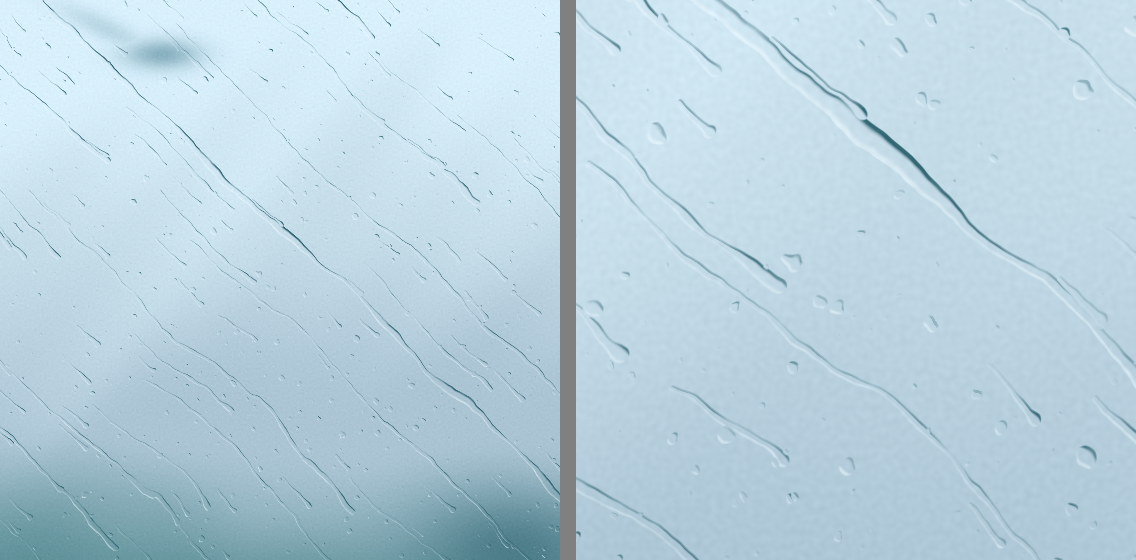
Left: the whole. Right: its middle third, enlarged.
This texture is drawn by a WebGL 1 fragment shader. Its source:

```glsl
precision highp float;

uniform vec2 u_resolution;

vec2 hash2(vec2 c) {
  c = vec2(dot(c, vec2(127.1, 311.7)), dot(c, vec2(269.5, 183.3)));
  return fract(sin(c) * 43758.5);
}

float corner(vec2 cell, vec2 f, vec2 o) {
  return dot(hash2(cell + o) * 2.0 - 1.0, f - o);
}

float gradientNoise(vec2 p) {
  vec2 i = floor(p), f = fract(p);
  vec2 u = f * f * f * (f * (f * 6.0 - 15.0) + 10.0);
  return mix(mix(corner(i, f, vec2(0, 0)), corner(i, f, vec2(1, 0)), u.x),
             mix(corner(i, f, vec2(0, 1)), corner(i, f, vec2(1, 1)), u.x), u.y);
}

// Flat-topped bead, steep only at its rim
float bead(vec2 v) {
  float d = dot(v, v);
  return max(1.0 - d * mix(0.4, 1.0, d), 0.0);
}

// Rivulets in lanes: thin tail, rounded thicker head
float rivulets(vec2 q, vec2 cell, vec2 lengths, float width, float share, float seed) {
  float lane = floor(q.y / cell.y);
  float along = q.x / cell.x + hash2(vec2(lane, seed)).x;
  vec2 id = vec2(lane, floor(along)) + seed;
  vec2 span = hash2(id), look = hash2(id + 57.3);
  float len = mix(lengths.x, lengths.y, span.x);
  float u = (fract(along) - 0.03 - (0.94 - len) * span.y) / len;
  float t = clamp(u, 0.0, 1.0);
  float side = (fract(q.y / cell.y) - mix(0.3, 0.7, look.x)) * cell.y;
  float w = width * (mix(0.4, 0.8, t) + 0.35 * smoothstep(0.85, 1.0, t));
  w *= 1.0 + 0.9 * gradientNoise(vec2(q.x * 35.0, lane + 0.4));
  return step(look.y, share) * w * bead(vec2((u - t) * len * cell.x, side) / w);
}

// Scattered drops, slightly stretched along the flow
float drops(vec2 q, float cell, float radius, float share, float seed) {
  vec2 id = floor(q / cell) + seed;
  vec2 place = hash2(id), look = hash2(id + 31.7);
  float r = radius * mix(0.45, 1.0, look.x);
  vec2 v = (fract(q / cell) - mix(vec2(0.22), vec2(0.78), place)) * cell / r;
  v.x *= mix(0.65, 1.0, fract(look.x * 7.0));
  return step(look.y, share) * r * bead(v);
}

// Water height over the glass
float water(vec2 p) {
  vec2 q = vec2(dot(p, vec2(0.72, -0.69)), dot(p, vec2(0.69, 0.72)));
  vec2 bent = q;
  bent.y += 0.04 * gradientNoise(q * vec2(3.5, 2.5) + 4.0)
          + 0.014 * gradientNoise(q * vec2(11.0, 7.0))
          + 0.005 * gradientNoise(q * vec2(36.0, 20.0))
          + 0.0012 * gradientNoise(q * 110.0);

  float fromMain = bent.y - 0.77;
  float w = 0.0078 * (0.8 + 1.1 * gradientNoise(vec2(q.x * 11.0, 2.5)));
  float h = w * bead(vec2(0.0, fromMain / w));
  float streams = rivulets(bent + vec2(0.0, 0.0425), vec2(1.2, 0.125), vec2(0.5, 0.94), 0.0046, 0.92, 3.0);
  h = max(h, streams * step(0.0625, abs(fromMain)));
  h = max(h, rivulets(bent, vec2(0.4, 0.071), vec2(0.3, 0.8), 0.0038, 0.3, 11.0));
  h = max(h, rivulets(bent, vec2(0.11, 0.033), vec2(0.2, 0.75), 0.004, 0.27, 23.0));

  // Uneven outlines for the drops
  q += 0.0035 * vec2(gradientNoise(q * 130.0), gradientNoise(q * 130.0 + 50.0));
  float wet = 1.25 - 0.6 * p.y + 0.7 * gradientNoise(p * 5.0);
  h = max(h, drops(q, 0.05, 0.006, 0.28 * wet, 5.0));
  h = max(h, drops(q + 0.013, 0.028, 0.0038, 0.28 * wet, 17.0));
  return max(h, drops(q + 0.007, 0.014, 0.0018, 0.2 * wet, 41.0));
}

// Blurred sky with soft diagonal bands and teal ground
vec3 backdrop(vec2 p) {
  float bands = gradientNoise(vec2(dot(p, vec2(0.78, -0.62)) * 8.0,
                                   dot(p, vec2(0.62, 0.78)) * 1.2));
  float level = p.y + 0.14 * (0.5 - p.x) + 0.16 * bands + 0.08 * gradientNoise(p * 2.5);
  vec3 color = mix(vec3(0.67, 0.77, 0.83), vec3(0.77, 0.86, 0.91), smoothstep(0.2, 0.62, level));
  color = mix(color, vec3(0.85, 0.94, 0.99), smoothstep(0.53, 0.92, level));

  float depth = p.y - 0.05 * (1.0 - smoothstep(0.0, 0.5, p.x)) + 0.06 * gradientNoise(p * 4.0);
  color = mix(color, vec3(0.36, 0.56, 0.59), 1.0 - smoothstep(-0.1, 0.2, depth));
  vec2 shade = (p - vec2(0.92, 0.02)) * vec2(6.5, 10.0);
  color = mix(color, vec3(0.22, 0.42, 0.47), 0.65 * exp(-dot(shade, shade)));

  // Distant smudge with a faint trailing arm
  vec2 s = (p - vec2(0.29, 0.903)) * vec2(15.0, 38.0);
  vec2 arm = vec2(p.x - 0.19, p.y - 0.903 + 0.45 * (p.x - 0.29)) * vec2(12.0, 45.0);
  float smudge = max(exp(-dot(s, s)), 0.4 * exp(-dot(arm, arm)));
  return mix(color, vec3(0.46, 0.63, 0.69), 0.8 * smudge);
}

void main() {
  vec2 p = gl_FragCoord.xy / u_resolution;
  vec2 e = 0.0009 * vec2(0.6, 0.8);
  float relief = (water(p + e) - water(p - e)) / 0.0018;

  // Water refracts the dark ground on upper edges, the sky on lower ones
  float broken = smoothstep(-0.35, 0.3, gradientNoise(p * 22.0) + 0.5 * gradientNoise(p * 60.0));
  float dark = smoothstep(0.3, 2.1, -relief) * mix(0.3, 1.0, broken);
  float glint = 0.6 * smoothstep(0.2, 2.0, relief) * mix(1.0, 0.6, broken);
  vec3 color = backdrop(p);
  color = mix(color, vec3(0.17, 0.38, 0.43), 0.95 * dark);
  color = mix(color, vec3(0.92, 0.98, 1.0), glint);
  color += 0.03 * gradientNoise(p * 230.0);
  gl_FragColor = vec4(color, 1.0);
}
```
